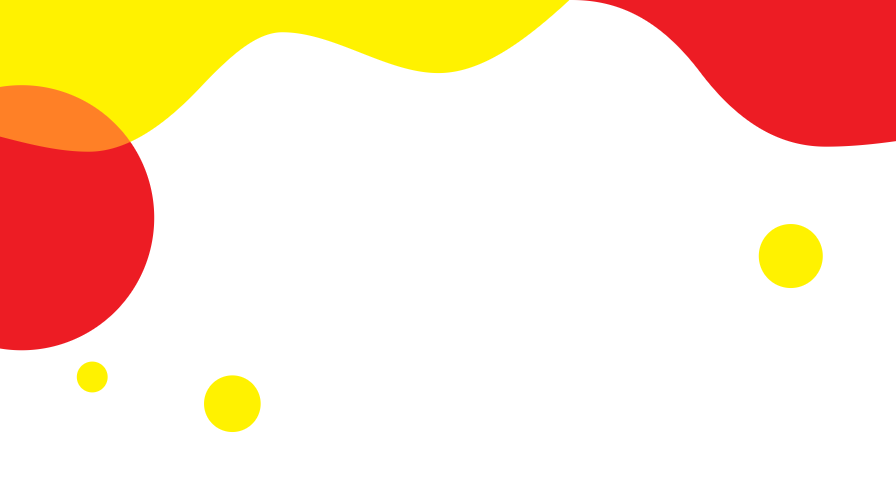
Reproduce this background procedurally as a WebGL 1 fragment shader.

```glsl
precision highp float;

uniform vec2 u_resolution;

#define WHITE vec3(1.0)
#define RED vec3(0.93, 0.11, 0.14)
#define YELLOW vec3(1.0, 0.95, 0.0)
#define ORANGE vec3(1.0, 0.5, 0.15)
#define COLOR_SPLIT 1.132
#define BIG_DISC vec3(0.043, 0.568, 0.263)

// Knots hold (x, depth below the top, slope), in canvas heights.
const int KNOTS = 10;

// Cubic Hermite span between two knots.
float hermite(float x, vec3 a, vec3 b) {
    float width = b.x - a.x;
    float t = (x - a.x) / width;
    float s = 1.0 - t;
    float rise = t * t * (3.0 - 2.0 * t);
    return mix(a.y, b.y, rise) + width * t * s * (s * a.z - t * b.z);
}

// Depth of the hanging wave at x.
float waveDepth(float x) {
    vec3 knots[KNOTS];
    knots[0] = vec3(0.0, 0.271, 0.26);
    knots[1] = vec3(0.176, 0.301, 0.0);
    knots[2] = vec3(0.394, 0.177, -1.05);
    knots[3] = vec3(0.560, 0.064, 0.0);
    knots[4] = vec3(0.870, 0.145, 0.0);
    knots[5] = vec3(1.130, 0.0, -0.92);
    knots[6] = vec3(1.134, 0.0, 0.0);
    knots[7] = vec3(1.389, 0.143, 1.32);
    knots[8] = vec3(1.639, 0.291, 0.0);
    knots[9] = vec3(1.778, 0.280, -0.14);

    float depth = 0.0;
    for (int i = 0; i < KNOTS - 1; i++) {
        if (x >= knots[i].x) depth = hermite(x, knots[i], knots[i + 1]);
    }
    return depth;
}

// Antialiased coverage from a signed distance, negative inside.
float coverage(float dist) {
    return clamp(0.5 - dist * u_resolution.y, 0.0, 1.0);
}

float disc(vec2 p, vec3 circle) {
    return coverage(length(p - circle.xy) - circle.z);
}

void main() {
    vec2 p = gl_FragCoord.xy / u_resolution.y;
    float pixel = 1.0 / u_resolution.y;

    // Wave, with its vertical offset corrected by the local slope
    float depth = waveDepth(p.x);
    float slope = (waveDepth(p.x + pixel) - depth) / pixel;
    float wave = coverage((1.0 - p.y - depth) / sqrt(1.0 + slope * slope));
    vec3 waveColor = mix(YELLOW, RED, step(COLOR_SPLIT, p.x));
    vec3 color = mix(WHITE, waveColor, wave);

    // Large disc, blended to orange where it crosses the wave
    color = mix(color, mix(RED, ORANGE, wave), disc(p, BIG_DISC));

    // Small floating discs
    float dots = disc(p, vec3(0.183, 0.252, 0.0306));
    dots = max(dots, disc(p, vec3(0.461, 0.199, 0.0562)));
    dots = max(dots, disc(p, vec3(1.569, 0.492, 0.0635)));
    color = mix(color, YELLOW, dots);

    gl_FragColor = vec4(color, 1.0);
}
```
